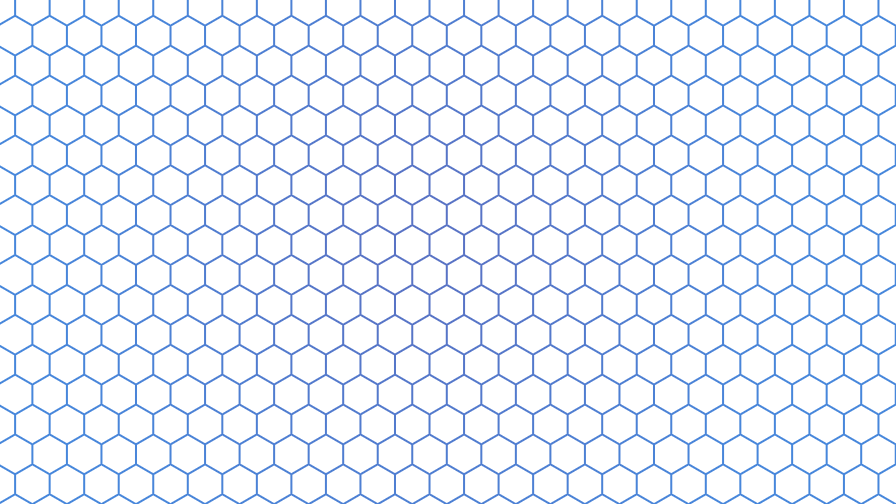
This pattern is drawn by a Shadertoy shader. Its source:

```glsl
// Honeycomb of thin blue outlines on white, pointed ends up.
// Two interleaved rectangular lattices give the nearest cell centre; a hexagon
// distance draws the walls, tinted from indigo mid-canvas to sky blue outside.

// Lengths are fractions of the canvas height, measured from its middle.
const float CELL_WIDTH  = 0.06852;              // between opposite vertical walls
const float LINE_WIDTH  = 0.0040;
const vec2  CELL_ORIGIN = vec2(-0.0024, 0.0139);
const vec2  TINT_CENTRE = vec2(-0.05, 0.02);
const float TINT_RADIUS = 0.85;

const vec3 PAPER  = vec3(1.0);
const vec3 INDIGO = vec3(0.35, 0.45, 0.77);
const vec3 SKY    = vec3(0.28, 0.53, 0.86);

const vec2 LATTICE = vec2(1.0, 1.7320508);      // one cell wide, two rows high

// Offset from the nearest hexagon centre, for cells of unit width.
vec2 hexOffset(vec2 p) {
    vec2 evenRow = mod(p + 0.5 * LATTICE, LATTICE) - 0.5 * LATTICE;
    vec2 oddRow  = mod(p, LATTICE) - 0.5 * LATTICE;
    return dot(evenRow, evenRow) < dot(oddRow, oddRow) ? evenRow : oddRow;
}

// Distance from a point inside the unit-width hexagon to its closest wall.
float wallDistance(vec2 offset) {
    vec2 q = abs(offset);
    return 0.5 - max(q.x, dot(q, 0.5 * LATTICE));
}

void mainImage(out vec4 fragColor, in vec2 fragCoord) {
    vec2 p = (fragCoord - 0.5 * iResolution.xy) / iResolution.y;
    float pixel = 1.0 / iResolution.y;

    // Wall coverage, smoothed over one pixel
    float d = CELL_WIDTH * wallDistance(hexOffset((p - CELL_ORIGIN) / CELL_WIDTH));
    float line = clamp((0.5 * LINE_WIDTH - d) / pixel + 0.5, 0.0, 1.0);

    // Radial tint of the walls
    float tint = smoothstep(0.0, TINT_RADIUS, length(p - TINT_CENTRE));
    vec3 lineColor = mix(INDIGO, SKY, tint);

    fragColor = vec4(mix(PAPER, lineColor, line), 1.0);
}
```
